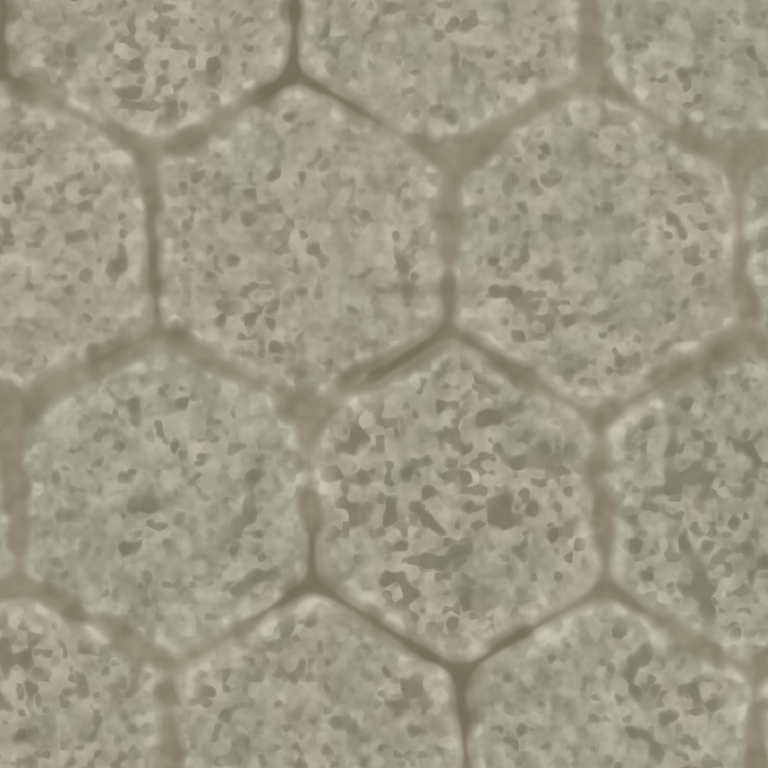
Give the GLSL for this texture, as a WebGL 1 fragment shader.

```glsl
precision highp float;
uniform vec2 u_resolution;

float hash(vec2 p) {
  return fract(sin(dot(p, vec2(127.1, 311.7))) * 43758.547);
}

// Soft cellular noise: random grain values blended by distance
float grains(vec2 p) {
  vec2 cell = floor(p);
  float sum = 0.0;
  float total = 0.0;
  for (int j = -1; j <= 1; j++) {
    for (int i = -1; i <= 1; i++) {
      vec2 id = cell + vec2(float(i), float(j));
      vec2 d = id + 0.15 + 0.7 * vec2(hash(id), hash(id + 37.3)) - p;
      float weight = exp(-4.5 * dot(d, d));
      sum += weight * hash(id + 71.9);
      total += weight;
    }
  }
  return sum / total;
}

// Offset from the nearest hexagon centre (xy) and that centre (zw)
vec4 hexCell(vec2 p) {
  vec2 pitch = vec2(1.0, 1.732);
  vec2 centreA = floor(p / pitch + 0.5) * pitch;
  vec2 centreB = (floor(p / pitch) + 0.5) * pitch;
  vec2 a = p - centreA;
  vec2 b = p - centreB;
  return dot(a, a) < dot(b, b) ? vec4(a, centreA) : vec4(b, centreB);
}

// Distance to the rounded paver edge; rising joints can be widened
float edgeDistance(vec2 p, float widening) {
  vec3 side = abs(vec3(p.x, dot(p, vec2(0.5, 0.866)), dot(p, vec2(0.5, -0.866))));
  side.z += widening;
  vec3 e = exp(50.0 * side);
  return 0.5 - log(e.x + e.y + e.z) / 50.0;
}

void main() {
  vec2 uv = gl_FragCoord.xy / u_resolution;

  // Noise layers, from broad stains to fine grit
  float stain = grains(uv * 6.0 + 3.0);
  float blotch = grains(uv * 14.0 + 11.0);
  float pebble = grains(uv * 36.0 + 23.0);
  float grit = grains(uv * 70.0 + 5.0);
  float dust = grains(uv * 130.0 + 47.0);

  // Slightly sheared and tilted lattice with wavering joints
  vec2 p = uv - vec2(0.392, 0.681);
  p += vec2(0.03 * p.y, 0.012 * p.x);
  p += 0.003 * sin(uv.yx * vec2(17.0, 21.0) + 2.0 * sin(uv * 9.0));
  vec4 hex = hexCell(p / 0.383);
  vec2 id = floor(hex.zw * 2.0 + 0.5);
  float tint = hash(id + 2.7);
  float wear = hash(id + 9.1);
  float edge = edgeDistance(hex.xy, 0.0);
  float chipped = edgeDistance(hex.xy, 0.01) + 0.04 * (pebble - 0.5) + 0.035 * (blotch - 0.5);

  // Stone body: greenish to pinkish, softly mottled
  vec3 greenish = vec3(0.632, 0.629, 0.557);
  vec3 pinkish = vec3(0.652, 0.621, 0.556);
  float warmth = 0.45 * tint + 0.35 * blotch + 0.25 * grains(uv * 25.0 + 91.0);
  vec3 color = mix(greenish, pinkish, smoothstep(0.3, 0.75, warmth));
  color += 0.06 * (blotch - 0.5) + 0.07 * (pebble - 0.5);
  color += 0.09 * (grit - 0.5) + 0.05 * (dust - 0.5);

  // Pale aggregate and soft dark pits, denser on worn pavers
  float pale = smoothstep(0.58, 0.9, grains(uv * vec2(68.0, 56.0) + 83.0));
  color = mix(color, vec3(0.74, 0.73, 0.67), 0.4 * pale);
  float density = 0.12 * (wear - 0.5) + 0.25 * (blotch - 0.5);
  float inside = smoothstep(0.03, 0.12, edge);
  float pits = smoothstep(0.6, 0.95, grains(uv * vec2(60.0, 54.0) + 61.0) + density);
  float specks = smoothstep(0.6, 0.95, grains(uv * 90.0 + 19.0) + density);
  color = mix(color, vec3(0.42, 0.41, 0.34), inside * max(0.65 * pits, 0.5 * specks));

  // Broken bright rim beside the joint
  float rim = smoothstep(0.03, 0.055, chipped) * (1.0 - smoothstep(0.055, 0.11, chipped));
  color += 0.06 * rim * smoothstep(0.45, 0.8, grit);

  // Sandy joint with a dark gap in places
  float joint = 1.0 - smoothstep(0.01, 0.05, chipped);
  vec3 sand = vec3(0.555, 0.525, 0.445) + 0.08 * (pebble - 0.5) + 0.06 * (grit - 0.5);
  color = mix(color, sand, 0.9 * joint);
  float gap = 1.0 - smoothstep(0.004, 0.024, edge + 0.02 * (pebble - 0.5));
  color = mix(color, vec3(0.40, 0.375, 0.30), 0.55 * gap * smoothstep(0.4, 0.7, stain));

  gl_FragColor = vec4(color, 1.0);
}
```
